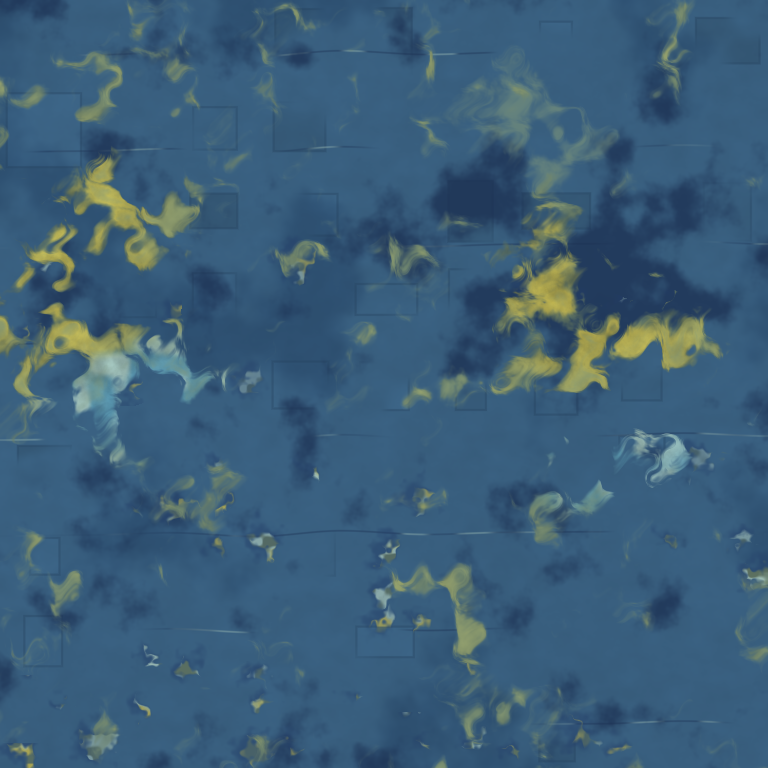
Write a Shadertoy shader that draws this texture.

```glsl
// Weathered blue paint with clouds of yellow and pale flakes, faint patches and seams.
#define BASE_BLUE vec3(0.222, 0.372, 0.498)
#define DEEP_BLUE vec3(0.165, 0.295, 0.425)
#define NAVY vec3(0.105, 0.185, 0.320)
#define OLIVE vec3(0.370, 0.445, 0.370)
#define YELLOW vec3(0.760, 0.710, 0.300)
#define PALE vec3(0.640, 0.760, 0.720)
#define CYAN vec3(0.350, 0.590, 0.680)
#define CLOUD_SCALE 19.0
#define FLAKE_GRID 19.0
#define PATCH_GRID 9.0

vec2 hash2(vec2 p) {
    vec3 q = fract(vec3(p.xyx) * vec3(0.1031, 0.1030, 0.0973));
    q += dot(q, q.yzx + 33.33);
    return fract((q.xx + q.yz) * q.zy);
}

float noise(vec2 p) {
    vec2 i = floor(p), f = fract(p);
    f = f * f * (3.0 - 2.0 * f);
    return mix(mix(hash2(i).x, hash2(i + vec2(1, 0)).x, f.x),
               mix(hash2(i + vec2(0, 1)).x, hash2(i + vec2(1, 1)).x, f.x), f.y);
}

float fbm(vec2 p) {
    float sum = 0.0, gain = 0.5;
    for (int i = 0; i < 5; i++) {
        sum += gain * noise(p);
        p = mat2(1.6, 1.2, -1.2, 1.6) * p + 7.3;
        gain *= 0.5;
    }
    return sum / 0.97;
}

// Soft elliptical region of influence
float region(vec2 p, vec2 centre, vec2 radius) {
    vec2 d = (p - centre) / radius;
    return exp(-dot(d, d));
}

// Rectangular patches with a faint tint and thin broken edges
vec3 addPatches(vec3 col, vec2 p) {
    vec2 g = p * PATCH_GRID, id = floor(g);
    vec2 h = hash2(id + 41.0), k = hash2(id + 83.0);
    vec2 halfSize = 0.16 + 0.28 * k;
    vec2 d = abs(fract(g) - 0.5 + 0.06 * (h - 0.5)) - halfSize;
    float box = max(d.x, d.y);
    float present = step(h.x, 0.42);
    float fade = smoothstep(0.42, 0.65, noise(p * 11.0 + 5.0));
    col *= 1.0 + present * fade * (h.y - 0.6) * 0.16 * smoothstep(0.02, -0.02, box);
    float edge = smoothstep(0.022, 0.004, abs(box)) * present * fade;
    col = mix(col, DEEP_BLUE * 0.85, 0.35 * edge);
    // Horizontal hairline seams
    float row = p.y * 8.0 + 0.12 * noise(vec2(p.x * 9.0, 2.0));
    float seam = smoothstep(0.018, 0.0, abs(fract(row) - 0.5));
    float broken = smoothstep(0.56, 0.72, noise(vec2(p.x * 7.0, floor(row) * 5.3)));
    float light = smoothstep(0.45, 0.8, noise(vec2(p.x * 26.0, floor(row) * 3.1)));
    return mix(col, mix(NAVY, PALE, light), 0.4 * seam * broken);
}

// Scattered angular chips, each with a dark smudge beside it
vec3 addFlakes(vec3 col, vec2 p, float crowd) {
    vec2 g = p * FLAKE_GRID;
    vec2 warp = vec2(noise(g * 3.0), noise(g * 3.0 + 19.0)) - 0.5;
    warp += 0.5 * (vec2(noise(g * 8.0), noise(g * 8.0 + 31.0)) - 0.5);
    for (int y = -1; y <= 1; y++)
    for (int x = -1; x <= 1; x++) {
        vec2 id = floor(g) + vec2(x, y);
        vec2 h = hash2(id + 3.0), k = hash2(id + 57.0), m = hash2(id + 91.0);
        float present = step(h.x, crowd);
        float angle = 6.283 * k.x, size = mix(0.10, 0.34, k.y * k.y);
        vec2 d = g - id - 0.25 - 0.5 * m + warp * 0.45;
        float smudge = length(d + vec2(0.12, -0.08)) - size * 1.3;
        d = mat2(cos(angle), sin(angle), -sin(angle), cos(angle)) * d;
        float chip = max(abs(d.x) * 0.7 + d.y * 0.4, abs(d.y)) - size * 0.65;
        vec3 tint = mix(PALE, YELLOW, smoothstep(0.45, 0.8, h.y + d.x));
        tint = mix(tint, OLIVE, smoothstep(0.35, 0.7, noise(g * 5.0 + 9.0)));
        col = mix(col, NAVY * 1.25, 0.45 * present * smoothstep(0.18, -0.15, smudge));
        col = mix(col, tint, present * (0.45 + 0.5 * m.x) * smoothstep(0.06, -0.07, chip));
    }
    return col;
}

void mainImage(out vec4 fragColor, in vec2 fragCoord) {
    vec2 p = fragCoord / iResolution.y;

    // Mottled ground
    float mottle = fbm(p * 7.0 + 3.0), grain = fbm(p * vec2(34.0, 42.0));
    vec3 col = mix(BASE_BLUE, DEEP_BLUE, 0.75 * smoothstep(0.52, 0.73, mottle));
    col *= 0.96 + 0.08 * grain + 0.035 * (noise(p * 3.0) - 0.5);
    col = addPatches(col, p);

    // Where the yellow and the pale clouds gather
    float warm = region(p, vec2(0.12, 0.71), vec2(0.10, 0.10));
    warm += region(p, vec2(0.05, 0.60), vec2(0.11, 0.09));
    warm += region(p, vec2(0.71, 0.66), vec2(0.07, 0.09));
    warm += region(p, vec2(0.80, 0.56), vec2(0.13, 0.07));
    float cool = region(p, vec2(0.17, 0.49), vec2(0.09, 0.06));
    cool += region(p, vec2(0.86, 0.41), vec2(0.13, 0.06));
    float haze = region(p, vec2(0.70, 0.82), vec2(0.09, 0.08));
    float shade = region(p, vec2(0.78, 0.64), vec2(0.15, 0.15));
    shade += 0.7 * region(p, vec2(0.52, 0.72), vec2(0.16, 0.06));

    // Dark bloom behind the clouds
    float bloom = fbm(p * 15.0 + 27.0);
    col = mix(col, NAVY, 0.75 * smoothstep(0.58, 0.85, bloom + 0.23 * shade + 0.08 * warm));

    // Chips crowd the lower edge and the cloud borders
    float low = smoothstep(0.16, 0.02, p.y);
    float crowd = 0.10 * smoothstep(0.85, 0.6, p.y) + 0.20 * low + 0.16 * min(warm + cool, 1.0);
    col = addFlakes(col, p, crowd);

    // Ragged clouds, yellow at the core and olive at the rim
    float cloud = fbm(p * CLOUD_SCALE + 0.8 * noise(p * 40.0));
    float level = cloud + 0.24 * min(warm + 0.8 * cool, 1.1);
    float cover = smoothstep(0.70, 0.80, level);
    float hue = noise(p * 38.0 + 13.0);
    vec3 paint = mix(OLIVE, YELLOW, smoothstep(0.73, 0.90, level + 0.14 * (hue - 0.5)));
    vec3 coolPaint = mix(CYAN, PALE, smoothstep(0.35, 0.75, hue));
    float coolness = cool / (warm + cool + 0.05);
    paint = mix(paint, coolPaint, smoothstep(0.3, 0.8, coolness + 0.4 * (hue - 0.5)));
    paint *= 0.78 + 0.40 * fbm(p * 55.0);
    col = mix(col, paint, 0.88 * cover);
    col = mix(col, OLIVE * 1.3, 0.65 * smoothstep(0.62, 0.86, cloud + 0.22 * haze));

    fragColor = vec4(clamp(col, 0.0, 1.0), 1.0);
}
```
